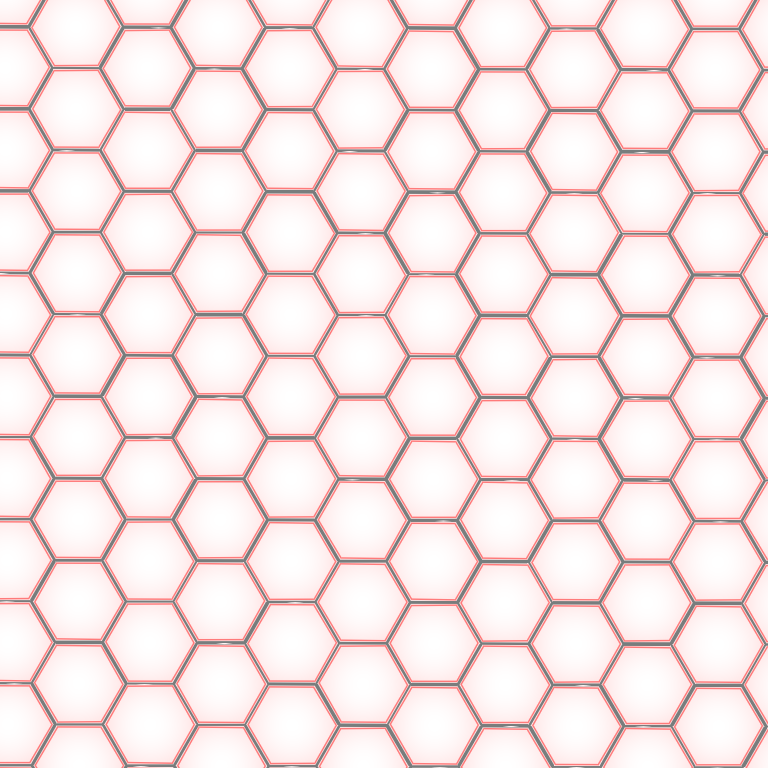
A WebGL 2 fragment shader for this pattern:

```glsl
#version 300 es
precision highp float;
// Honeycomb of flat-topped cells: white hearts fading to pink, each with a thin
// red outline, and a grey seam in the gaps. The nearest hexagonal lattice centre
// gives the cell; hashes vary the gap, tilt and seam of every edge.

#define PITCH 0.10684               // distance between neighbouring centres
#define ORIGIN vec2(0.1009, 0.5375) // one cell centre
#define SKEW vec2(0.0045, 0.003)    // slight lean of columns and rows
#define GAP_MIN 0.0031              // seam centre to red outline
#define GAP_VARY 0.0013
#define TILT 0.014                  // slope of the outline along an edge
#define OUTLINE_HALF 0.00095
#define SEAM_INSET 0.0019           // outline centre to seam border
#define BLUSH 0.115                 // strength of the pink at the corners

uniform vec2 u_resolution;
out vec4 fragColor;

const vec3 OUTLINE_RED = vec3(1.0, 0.48, 0.48);
const vec3 SEAM_GREY = vec3(0.47, 0.49, 0.49);
const vec3 GLINT = vec3(1.0, 0.96, 0.96);

float hash(vec2 p) {
    return fract(sin(dot(p, vec2(127.1, 311.7))) * 43758.547);
}

// Share of a pixel covered by the band |d| < halfWidth
float band(float d, float halfWidth, float px) {
    return clamp(0.5 + (halfWidth - d) / px, 0.0, 1.0)
         - clamp(0.5 - (halfWidth + d) / px, 0.0, 1.0);
}

// Offset from the nearest centre of the hexagonal lattice
vec2 cellOffset(vec2 q) {
    vec2 s = PITCH * vec2(sqrt(3.0), 1.0);
    vec2 a = q - s * round(q / s);
    vec2 b = q - s * (round(q / s - 0.5) + 0.5);
    return dot(a, a) < dot(b, b) ? a : b;
}

void main() {
    float px = 1.0 / min(u_resolution.x, u_resolution.y);
    vec2 q = gl_FragCoord.xy * px - ORIGIN;
    q += SKEW * q.yx;
    vec2 local = cellOffset(q);
    vec2 cell = (q - local) / PITCH;

    // Distances to the seam and to the outline, over the six edges
    float seamDist = 1.0, outlineDist = 1.0, gap = GAP_MIN, along = 0.0;
    vec2 edgeId = vec2(0.0), normal = vec2(0.0, 1.0);
    for (int i = 0; i < 6; i++) {
        float angle = radians(30.0 + 60.0 * float(i));
        vec2 n = vec2(cos(angle), sin(angle));
        vec2 id = round((cell + 0.5 * n) * vec2(4.0 / sqrt(3.0), 4.0));
        vec2 sideId = id + round(n * 3.0) * 37.0;
        float t = dot(local, vec2(-n.y, n.x));
        float edge = 0.5 * PITCH - dot(local, n);
        float g = GAP_MIN + GAP_VARY * hash(id);
        float slope = TILT * (hash(sideId) * 2.0 - 1.0);
        outlineDist = min(outlineDist, edge - g - slope * t);
        if (edge < seamDist) {
            seamDist = edge;
            gap = g;
            along = t;
            edgeId = id;
            normal = n;
        }
    }

    // Cell fill: white heart, pink rim
    float r = length(local) / (PITCH / sqrt(3.0));
    vec3 color = vec3(1.0, vec2(1.0 - BLUSH * r * r));

    // Grey seam, a little uneven along its length
    float uneven = 0.008 * (hash(edgeId + 5.3) - 0.5) * along;
    float seamHalf = max(gap - SEAM_INSET + uneven, 0.0006);
    color = mix(color, SEAM_GREY, band(seamDist, seamHalf, px));

    // Tapered pale slivers on one side of some level edges
    float taper = 1.0 - abs(along - 0.03 * (hash(edgeId + 2.7) - 0.5)) / 0.011;
    float sliver = step(0.9, normal.y) * step(0.6, hash(edgeId + 9.1));
    float glint = band(seamDist - 0.0009, 0.0008 * max(taper, 0.0), px);
    color = mix(color, GLINT, glint * sliver);

    // Red outline
    color = mix(color, OUTLINE_RED, band(outlineDist, OUTLINE_HALF, px));
    fragColor = vec4(color, 1.0);
}
```
